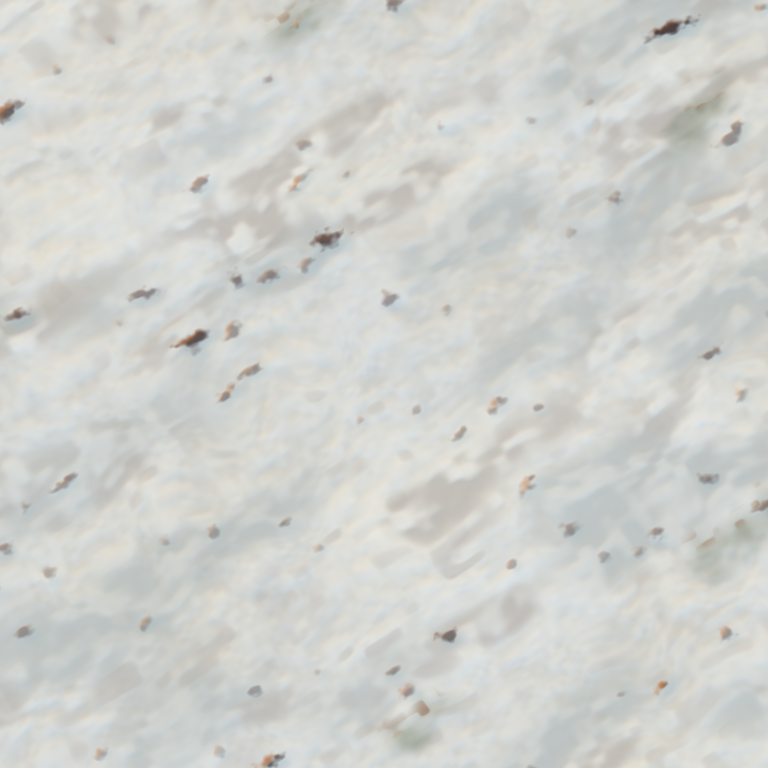
This texture is drawn by a Shadertoy shader. Its source:

```glsl
// Pale polished stone: soft slanted mottling, small rust and dark mineral flecks
// with cool shadows, and a few grey-green stains. Layers of stretched value noise
// form the ground; jittered cells scatter the flecks and stains along the grain.

const float GRAIN_ANGLE = 0.56;
const vec3 STONE = vec3(0.855, 0.859, 0.842);
const vec3 VEIN = vec3(0.715, 0.690, 0.665);
const vec3 SMUDGE = vec3(0.715, 0.745, 0.745);
const vec3 RUST = vec3(0.76, 0.38, 0.13);
const vec3 DARK = vec3(0.30, 0.25, 0.25);
const vec3 COOL_SHADE = vec3(0.64, 0.73, 0.77);
const vec3 STAIN = vec3(0.56, 0.59, 0.53);
const vec2 BOLD_SIZE = vec2(0.021, 0.0100);
const vec2 FAINT_SIZE = vec2(0.014, 0.0085);
const vec2 STAIN_SIZE = vec2(0.090, 0.042);
const float BOLD_CELL = 0.135;
const float FAINT_CELL = 0.075;
const float STAIN_CELL = 0.36;

// Integer hash: three random values per lattice point and seed
vec3 hash3(vec2 cell, float seed) {
    uvec3 v = uvec3(ivec3(vec3(cell, seed)));
    v = v * 1664525u + 1013904223u;
    v.x += v.y * v.z; v.y += v.z * v.x; v.z += v.x * v.y;
    v ^= v >> 16u;
    v.x += v.y * v.z; v.y += v.z * v.x; v.z += v.x * v.y;
    return vec3(v >> 8u) / 16777216.0;
}

float noise(vec2 p, float seed) {
    vec2 i = floor(p), f = fract(p);
    f = f * f * f * (f * (f * 6.0 - 15.0) + 10.0);
    float low = mix(hash3(i, seed).x, hash3(i + vec2(1, 0), seed).x, f.x);
    float high = mix(hash3(i + vec2(0, 1), seed).x, hash3(i + vec2(1, 1), seed).x, f.x);
    return mix(low, high, f.y);
}

mat2 rotation(float angle) {
    float c = cos(angle), s = sin(angle);
    return mat2(c, -s, s, c);
}

// Medium relief, reused for the tone and for its warm and cool edges
float relief(vec2 p) {
    return 0.55 * noise(p * vec2(22, 40), 1.0) + 0.45 * noise(p * vec2(48, 80), 2.0);
}

vec3 stoneGround(vec2 p) {
    vec2 bend = vec2(noise(p * 14.0, 3.0), noise(p * 14.0, 4.0)) - 0.5;
    vec2 q = p + 0.022 * bend;
    vec2 edge = vec2(0.002, 0.006);
    float height = relief(q);
    float tone = 0.050 * (noise(q * vec2(3, 6), 5.0) - 0.5)
               + 0.085 * (height - 0.5)
               + 0.034 * (noise(q * vec2(95, 130), 6.0) - 0.5);
    tone *= tone > 0.0 ? 0.65 : 1.0;
    float tint = relief(q + edge) - relief(q - edge);
    vec3 col = STONE + tone + tint * vec3(-0.050, -0.006, 0.046);
    col += (noise(q * 7.0, 7.0) - 0.5) * vec3(0.018, 0.002, -0.022);

    // Cool smudges, warm veins and small warm dents darken the ground
    float hollow = smoothstep(0.75, 0.3, height);
    float smudge = smoothstep(0.52, 0.88, noise(q * vec2(4.5, 11), 9.0));
    float vein = smoothstep(0.58, 0.88, noise(q * vec2(6, 17), 8.0));
    float dent = smoothstep(0.66, 0.95, noise(q * vec2(30, 52), 11.0));
    col = mix(col, SMUDGE, 0.75 * smudge * mix(0.45, 1.0, hollow));
    col = mix(col, VEIN, 0.65 * vein * hollow);
    return mix(col, VEIN, 0.42 * dent * noise(q * 8.0, 12.0));
}

// Ragged flecks, rusty above and dark below, each with a cool lower shade
vec3 addFlecks(vec3 col, vec2 p, float cell, float share, vec2 size, float strength, float seed) {
    vec2 home = floor(p / cell);
    float ragged = 0.6 * noise(p * vec2(75, 110), seed + 2.0)
                 + 0.4 * noise(p * vec2(150, 190), seed + 3.0) - 0.5;
    for (int y = -1; y <= 1; y++)
    for (int x = -1; x <= 1; x++) {
        vec2 id = home + vec2(x, y);
        vec3 place = hash3(id, seed), kind = hash3(id, seed + 1.0);
        if (place.z > share) continue;
        vec2 offset = p - (id + 0.15 + 0.7 * place.xy) * cell;
        vec2 q = rotation(0.7 * (kind.x - 0.5)) * offset;
        q /= size * vec2(mix(0.55, 1.5, kind.y * kind.y), mix(0.7, 1.15, kind.z));
        float body = 1.0 - smoothstep(0.1, 1.2, length(q) + 1.5 * ragged);
        float shade = 1.0 - smoothstep(0.2, 1.7, length(q - vec2(0.25, -1.0)));
        float power = strength * mix(0.4, 1.0, kind.y);
        float rusty = smoothstep(-0.5, 0.6, q.y - 0.3 * q.x + 1.5 * ragged);
        rusty *= mix(0.25, 1.0, smoothstep(0.1, 0.7, kind.x));
        col = mix(col, COOL_SHADE, 0.6 * shade * power);
        col = mix(col, mix(DARK, RUST, rusty), body * power);
    }
    return col;
}

// Cloudy stains with a broken rusty upper rim
vec3 addStains(vec3 col, vec2 p) {
    vec2 home = floor(p / STAIN_CELL);
    float cloud = noise(p * vec2(25, 38), 30.0);
    float crumbs = noise(p * vec2(65, 95), 31.0);
    for (int y = -1; y <= 1; y++)
    for (int x = -1; x <= 1; x++) {
        vec2 id = home + vec2(x, y);
        vec3 place = hash3(id, 32.0), kind = hash3(id, 33.0);
        if (place.z > 0.55) continue;
        vec2 q = (p - (id + 0.2 + 0.6 * place.xy) * STAIN_CELL) / STAIN_SIZE;
        q /= mix(0.7, 1.15, kind.x);
        float dist = length(q) + 0.9 * (cloud - 0.5);
        float body = 1.0 - smoothstep(0.0, 1.2, dist);
        float rim = smoothstep(0.5, 0.8, crumbs) * smoothstep(0.0, 0.4, q.y);
        float power = mix(0.35, 0.9, kind.y);
        col = mix(col, STAIN, body * power * mix(0.5, 1.0, crumbs));
        col = mix(col, mix(DARK, RUST, 0.6), 0.8 * rim * body * power);
    }
    return col;
}

void mainImage(out vec4 fragColor, in vec2 fragCoord) {
    vec2 uv = fragCoord / iResolution.y;
    vec2 p = rotation(GRAIN_ANGLE) * uv;
    vec3 col = addStains(stoneGround(p), p);
    col = addFlecks(col, p, FAINT_CELL, 0.34, FAINT_SIZE, 0.50, 10.0);
    col = addFlecks(col, p, BOLD_CELL, 0.42, BOLD_SIZE, 1.0, 20.0);
    fragColor = vec4(clamp(col, 0.0, 1.0), 1.0);
}
```
